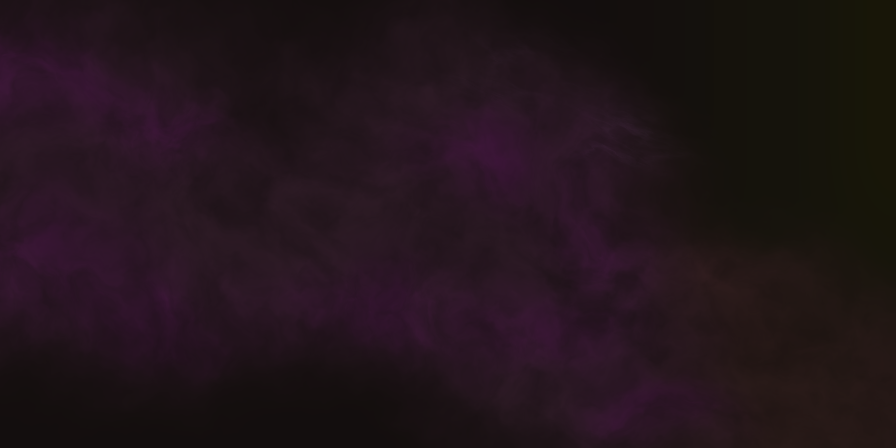
Give the GLSL for this background, as a WebGL 2 fragment shader.

```glsl
#version 300 es
precision highp float;
// Dim violet smoke drifting across a dark sky, turning brown and olive to the right.

uniform vec2 u_resolution;
out vec4 outColor;

// Colours
const vec3 NIGHT = vec3(0.076, 0.056, 0.053);
const vec3 OLIVE = vec3(0.083, 0.076, 0.046);
const vec3 OLIVE_EDGE = vec3(0.094, 0.088, 0.030);
const vec3 SMOKE = vec3(0.155, 0.093, 0.127);
const vec3 BROWN = vec3(0.145, 0.094, 0.086);
const vec3 VIOLET = vec3(0.235, 0.074, 0.225);
const vec3 ROSE = vec3(0.190, 0.108, 0.122);
const vec3 WISP = vec3(0.090, 0.058, 0.105);

// Shape of the smoke
const float WARP = 0.23;
const float NOISE_SCALE = 3.6;
const float ROUGHNESS = 0.56;
const float TOP_SOFTNESS = 0.20;
const float BOTTOM_SOFTNESS = 0.16;
const float GRAIN_SCALE = 15.0;
const float GRAIN_STRENGTH = 0.32;

// Each patch: centre.xy, radius.xy, on a canvas 2 wide and 1 high
const int GLOW_COUNT = 9;
const vec4 GLOWS[GLOW_COUNT] = vec4[](
  vec4(0.00, 0.84, 0.20, 0.11), vec4(0.00, 0.40, 0.26, 0.14),
  vec4(0.34, 0.74, 0.20, 0.10), vec4(0.32, 0.28, 0.18, 0.08),
  vec4(0.80, 0.33, 0.18, 0.08), vec4(1.06, 0.66, 0.15, 0.09),
  vec4(1.36, 0.48, 0.12, 0.15), vec4(1.16, 0.25, 0.26, 0.08),
  vec4(1.46, 0.06, 0.12, 0.07));

const int VOID_COUNT = 5;
const vec4 VOIDS[VOID_COUNT] = vec4[](
  vec4(0.64, 0.79, 0.19, 0.13), vec4(0.75, 1.02, 0.42, 0.11),
  vec4(0.56, 0.19, 0.18, 0.13), vec4(1.36, 0.92, 0.16, 0.16),
  vec4(0.02, 0.13, 0.17, 0.13));

float hash(vec2 p) {
  return fract(sin(dot(p, vec2(127.1, 311.7))) * 43758.5453);
}

float noise(vec2 p) {
  vec2 cell = floor(p);
  vec2 f = fract(p);
  f = f * f * (3.0 - 2.0 * f);
  float lower = mix(hash(cell), hash(cell + vec2(1.0, 0.0)), f.x);
  float upper = mix(hash(cell + vec2(0.0, 1.0)), hash(cell + 1.0), f.x);
  return mix(lower, upper, f.y);
}

// Rough layered noise, centred on zero
float fbm(vec2 p) {
  float sum = 0.0;
  float amplitude = 0.5;
  for (int i = 0; i < 6; i++) {
    sum += amplitude * (noise(p) - 0.5);
    p = mat2(1.6, 1.2, -1.2, 1.6) * p + 7.3;
    amplitude *= ROUGHNESS;
  }
  return sum;
}

float patchGlow(vec2 p, vec4 area) {
  vec2 d = (p - area.xy) / area.zw;
  return exp(-dot(d, d));
}

// Thin curved filaments confined to one patch
float wisps(vec2 p, vec4 area) {
  vec2 q = vec2(p.x, p.y + 0.35 * p.x) * vec2(5.0, 12.0);
  float ridge = 1.0 - abs(2.0 * fbm(q + 1.5 * fbm(q * 0.7)));
  return patchGlow(p, area) * pow(max(ridge, 0.0), 6.0);
}

void main() {
  vec2 p = gl_FragCoord.xy / u_resolution * vec2(2.0, 1.0);

  // Turbulent displacement
  vec2 n = p * NOISE_SCALE;
  vec2 turbulence = vec2(fbm(n + 3.1), fbm(n + vec2(17.4, 9.2)));
  vec2 q = p + WARP * turbulence;
  float detail = fbm(n * 2.0 + 2.0 * turbulence);
  float grain = fbm(p * GRAIN_SCALE + 3.0 * turbulence);

  // Smoke band, sloping down to the right
  float top = 0.97 - 0.66 * smoothstep(0.9, 2.1, q.x);
  float bottom = 0.21 - 0.34 * smoothstep(0.75, 1.5, q.x);
  float density = 1.0 - smoothstep(top - TOP_SOFTNESS, top + TOP_SOFTNESS, q.y);
  density *= smoothstep(bottom - BOTTOM_SOFTNESS, bottom + BOTTOM_SOFTNESS, q.y);
  for (int i = 0; i < VOID_COUNT; i++) {
    density *= 1.0 - 0.62 * patchGlow(q, VOIDS[i]);
  }
  density *= 1.0 + 0.45 * detail + 0.3 * grain;

  // Violet patches inside the smoke
  float violet = 0.0;
  for (int i = 0; i < GLOW_COUNT; i++) {
    violet += patchGlow(q, GLOWS[i]);
  }
  violet = min(violet, 1.0) * clamp(0.56 + 0.7 * detail + 0.4 * grain, 0.0, 1.0);

  // Sky, smoke and glows
  vec3 sky = mix(NIGHT, OLIVE, smoothstep(1.3, 1.8, p.x));
  sky = mix(sky, OLIVE_EDGE, smoothstep(1.75, 2.0, p.x) * smoothstep(0.2, 0.7, p.y));
  vec3 smoke = mix(SMOKE, BROWN, smoothstep(1.35, 1.7, q.x));
  smoke = mix(smoke, VIOLET, violet);
  smoke = mix(smoke, ROSE, 0.6 * patchGlow(q, vec4(1.66, 0.41, 0.14, 0.09)));
  smoke *= 1.0 + GRAIN_STRENGTH * grain;
  vec3 color = mix(sky, smoke, clamp(density, 0.0, 1.0));

  // Fine filaments along the upper edge
  float strands = wisps(p, vec4(1.40, 0.69, 0.12, 0.06));
  strands += 0.5 * wisps(p, vec4(1.15, 0.83, 0.14, 0.09));
  outColor = vec4(color + WISP * 0.6 * strands, 1.0);
}
```
